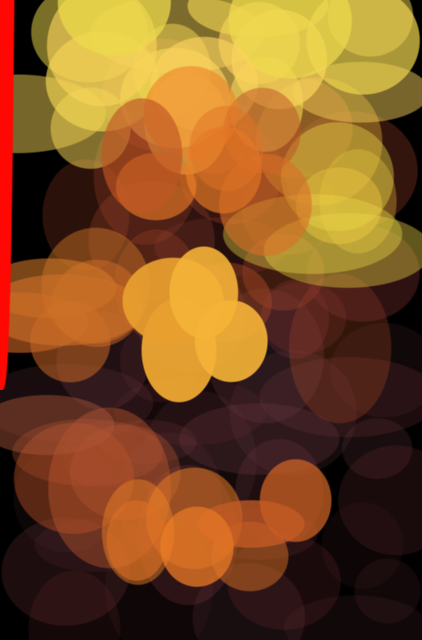
Reproduce this background procedurally as a WebGL 2 fragment shader.

```glsl
#version 300 es
precision highp float;
// Warm out-of-focus lights on black: overlapping translucent ellipses,
// yellow above, orange in the middle, dim maroon below, and a red side strip.
// Each group is scattered by a low-discrepancy sequence and blended in turn.

#define CANVAS vec2(0.66, 1.0)  // extent of the scene
#define EDGE 0.0018             // half width of the soft rims
#define FLAT_SHARE 0.16         // part of the ellipses that lie flat
#define FLAT_STRETCH 1.5
#define STRIP_WIDTH 0.0225
#define STRIP_FOOT 0.39         // height at which the strip ends

uniform vec2 u_resolution;
out vec4 fragColor;

const vec3 BLACK  = vec3(0.005, 0.0, 0.0);
const vec3 MAROON = vec3(0.47, 0.18, 0.19);
const vec3 PLUM   = vec3(0.40, 0.23, 0.27);
const vec3 BROWN  = vec3(0.66, 0.34, 0.24);
const vec3 RUST   = vec3(0.74, 0.32, 0.14);
const vec3 ORANGE = vec3(0.97, 0.54, 0.15);
const vec3 AMBER  = vec3(0.90, 0.60, 0.17);
const vec3 GOLD   = vec3(1.00, 0.77, 0.25);
const vec3 YELLOW = vec3(1.00, 0.82, 0.38);
const vec3 LIME   = vec3(0.92, 0.86, 0.28);
const vec3 RED    = vec3(1.00, 0.03, 0.01);

// Four random values in 0..1 from two integers
vec4 hash4(int index, int seed) {
  uint n = uint(index) * 1973u + uint(seed) * 9277u + 101u;
  vec4 r;
  for (int k = 0; k < 4; k++) {
    n = n * 747796405u + 2891336453u;
    uint w = ((n >> ((n >> 28u) + 4u)) ^ n) * 277803737u;
    r[k] = float(((w >> 22u) ^ w) >> 8u) / 16777216.0;
  }
  return r;
}

float softInside(float dist) {
  float e = max(EDGE, 0.7 / u_resolution.y);
  return 1.0 - smoothstep(-e, e, dist);
}

// Approximate signed distance to an axis-aligned ellipse
float ellipse(vec2 d, vec2 r) {
  vec2 q = d / r;
  float k = length(q);
  return (k - 1.0) * (k + 1e-5) / (length(q / r) + 1e-4);
}

// Blends a group of ellipses with centres between lo and hi over col
void scatter(inout vec3 col, vec2 p, int count, int seed, vec2 lo, vec2 hi,
             vec2 radii, vec2 alphas, vec3 tintA, vec3 tintB) {
  vec2 start = hash4(0, seed).xy;
  for (int i = 0; i < count; i++) {
    vec4 h = hash4(i + 1, seed);
    vec2 cell = fract(start + float(i) * vec2(0.7549, 0.5698));
    vec2 centre = mix(lo, hi, cell) + (h.xy - 0.5) * 0.03;
    float stretch = h.w < FLAT_SHARE ? FLAT_STRETCH : mix(0.82, 1.1, h.x);
    vec2 r = mix(radii.x, radii.y, h.z) * vec2(stretch, 1.0 / stretch);
    float alpha = mix(alphas.x, alphas.y, h.y);
    vec3 tint = mix(tintA, tintB, fract(h.z * 7.0 + h.w));
    col = mix(col, tint, alpha * softInside(ellipse(p - centre, r)));
  }
}

void main() {
  vec2 p = gl_FragCoord.xy / u_resolution * CANVAS;
  vec3 col = BLACK;

  // Dim veils: lower field, then the middle
  scatter(col, p, 30, 3, vec2(0.02, 0.02), vec2(0.62, 0.50),
          vec2(0.05, 0.10), vec2(0.10, 0.32), MAROON, PLUM);
  scatter(col, p, 16, 11, vec2(0.14, 0.46), vec2(0.56, 0.84),
          vec2(0.06, 0.10), vec2(0.22, 0.48), RUST, MAROON);

  // Brown lights at the lower left, amber ones above them
  scatter(col, p, 5, 17, vec2(0.07, 0.22), vec2(0.22, 0.36),
          vec2(0.07, 0.11), vec2(0.30, 0.50), BROWN, RUST);
  scatter(col, p, 6, 23, vec2(0.02, 0.44), vec2(0.18, 0.58),
          vec2(0.06, 0.09), vec2(0.40, 0.62), AMBER, RUST);

  // Olive lights at the right, then the yellow crown
  scatter(col, p, 6, 29, vec2(0.48, 0.58), vec2(0.58, 0.78),
          vec2(0.06, 0.10), vec2(0.30, 0.50), AMBER, LIME);
  scatter(col, p, 19, 31, vec2(0.02, 0.78), vec2(0.58, 0.99),
          vec2(0.06, 0.095), vec2(0.45, 0.75), YELLOW, LIME);

  // Orange cluster, golden heart and the embers below
  scatter(col, p, 7, 41, vec2(0.20, 0.67), vec2(0.44, 0.84),
          vec2(0.055, 0.085), vec2(0.45, 0.85), ORANGE, RUST);
  scatter(col, p, 4, 47, vec2(0.24, 0.43), vec2(0.38, 0.57),
          vec2(0.055, 0.08), vec2(0.80, 0.95), GOLD, AMBER);
  scatter(col, p, 7, 53, vec2(0.15, 0.13), vec2(0.47, 0.22),
          vec2(0.05, 0.085), vec2(0.45, 0.80), RUST, ORANGE);

  // Red strip that narrows towards its foot
  float rise = clamp((p.y - STRIP_FOOT) / (1.0 - STRIP_FOOT), 0.0, 1.0);
  float strip = softInside(p.x - STRIP_WIDTH * pow(rise, 0.25));
  col = mix(col, RED, strip * step(STRIP_FOOT, p.y));

  fragColor = vec4(col, 1.0);
}
```
